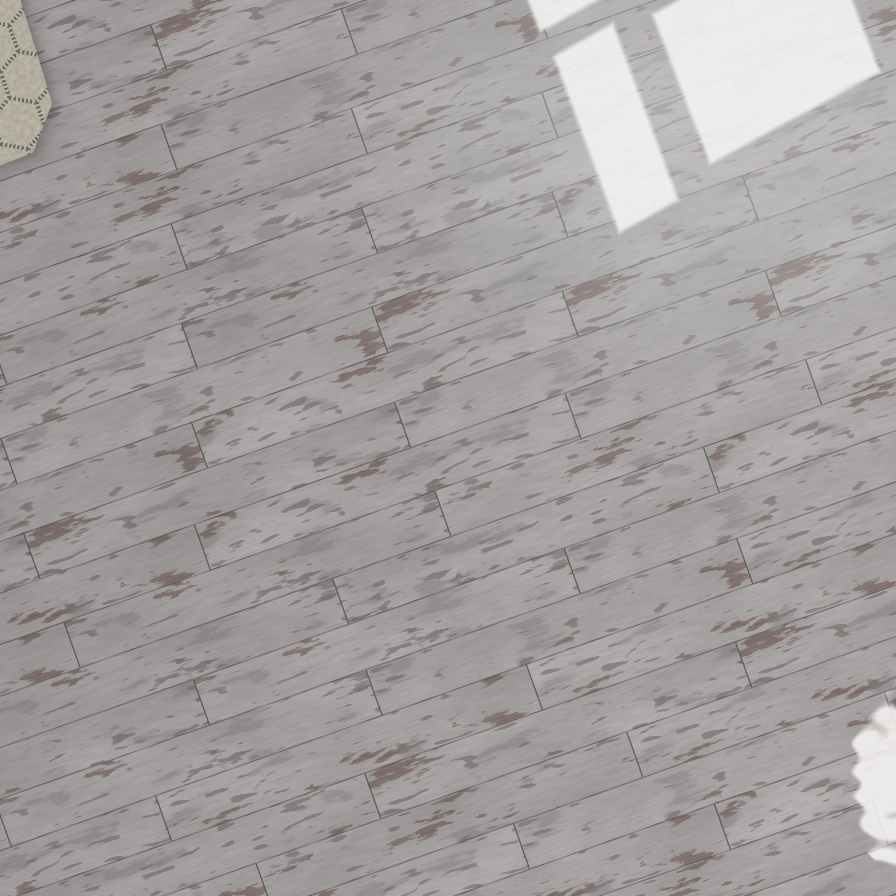
A WebGL 2 fragment shader for this texture:

```glsl
#version 300 es
precision highp float;
// Whitewashed wooden planks laid at a slant, with worn brown and grey blotches.
// Staggered rows come from floor/fract; a few wear prints built of stretched
// gradient noise recur from plank to plank. Sunlight and a rug corner lie on top.

#define TILT 0.3405
#define PLANK_WIDTH 0.0542
#define PLANK_LENGTH 0.439
#define ROW_SHIFT 0.514
#define SEAM_WIDTH 0.0015
#define PRINT_COUNT 7.0
#define WEAR_LEVEL 0.33
#define PAINT vec3(0.650, 0.636, 0.632)
#define BROWN vec3(0.465, 0.395, 0.385)
#define GREY vec3(0.490, 0.470, 0.475)
#define SUN vec3(0.960, 0.955, 0.950)
#define RUG vec3(0.700, 0.680, 0.620)

uniform vec2 u_resolution;
out vec4 outColor;

float hash(vec2 p) {
  vec3 h = fract(p.xyx * 0.1031);
  h += dot(h, h.yzx + 33.33);
  return fract((h.x + h.y) * h.z);
}

float corner(vec2 cell, vec2 offset) {
  float angle = 6.2832 * hash(cell);
  return dot(vec2(cos(angle), sin(angle)), offset);
}

float gradientNoise(vec2 p) {
  vec2 i = floor(p), f = p - i, e = vec2(1, 0);
  vec2 w = f * f * f * (f * (f * 6.0 - 15.0) + 10.0);
  float low = mix(corner(i, f), corner(i + e, f - e), w.x);
  float high = mix(corner(i + e.yx, f - e.yx), corner(i + 1.0, f - 1.0), w.x);
  return mix(low, high, w.y);
}

float fbm(vec2 p) {
  float sum = 0.0, amplitude = 0.5;
  for (int i = 0; i < 4; i++) {
    sum += amplitude * gradientNoise(p);
    p = p * 2.03 + 17.1;
    amplitude *= 0.5;
  }
  return sum;
}

// Joint position of a row as a fraction of the plank length
float stagger(float row) {
  float wave = 0.14 * cos(1.14 * (row - 7.8)) * smoothstep(3.0, 5.0, row);
  return 0.1 + 0.5 * mod(row + 1.0, 2.0) + 0.03 * abs(row - 3.0) + wave;
}

// Painted surface; s is measured in plank widths along and across the grain
vec3 wornPaint(vec2 s) {
  float ragged = fbm(s * vec2(1.9, 8.0));
  float grain = gradientNoise(s * vec2(1.3, 27.0));
  float broad = gradientNoise(s * vec2(0.35, 0.9) + 71.0);
  float blotch = gradientNoise(s * vec2(0.62, 1.7)) + 0.95 * ragged + 0.13 * grain;
  float smear = gradientNoise(s * vec2(0.7, 1.9) + 31.0) + 0.9 * ragged + 0.2 * grain;
  float fleck = gradientNoise(s * vec2(1.7, 7.0) + 53.0) + 0.5 * ragged + 0.3 * broad;
  vec3 color = PAINT * (1.0 + 0.11 * broad + 0.10 * ragged + 0.05 * grain);
  color = mix(color, GREY, 0.48 * smoothstep(0.18, 0.5, smear));
  color = mix(color, mix(GREY, BROWN, 0.4), 0.7 * smoothstep(0.34, 0.46, fleck));
  float bare = smoothstep(WEAR_LEVEL, WEAR_LEVEL + 0.15, blotch);
  vec3 wood = mix(BROWN, GREY, smoothstep(0.0, 0.3, broad)) * (1.0 + 0.2 * grain);
  return mix(color, wood, 0.8 * bare);
}

float lineMask(float distance, float width, float pixel) {
  return clamp((0.5 * (width + pixel) - distance) / pixel, 0.0, 1.0) * min(1.0, width / pixel);
}

// Soft parallelogram of light spanned by two half edges
float windowPane(vec2 p, vec2 center, vec2 a, vec2 b) {
  vec2 inside = 1.0 - abs(inverse(mat2(a, b)) * (p - center));
  return smoothstep(-0.003, 0.005, min(inside.x * length(a), inside.y * length(b)));
}

// Hexagon outlines broken into dots
float rugDots(vec2 p) {
  vec2 s = vec2(1.0, 1.732);
  vec2 a = mod(p, s) - 0.5 * s, b = mod(p - 0.5 * s, s) - 0.5 * s;
  vec2 g = dot(a, a) < dot(b, b) ? a : b;
  float edge = 0.5 - max(dot(abs(g), 0.5 * s), abs(g.x));
  float dash = smoothstep(-0.3, 0.3, cos(36.0 * atan(g.y, g.x)));
  return (1.0 - smoothstep(0.025, 0.06, edge)) * dash;
}

void main() {
  vec2 uv = gl_FragCoord.xy / u_resolution.y;
  float pixel = 1.0 / u_resolution.y;

  // Planks
  vec2 d = vec2(uv.x, 1.0 - uv.y);
  float c = cos(TILT), k = sin(TILT);
  vec2 laid = vec2(c * d.x - k * d.y, k * d.x + c * d.y);
  float across = laid.y / PLANK_WIDTH - ROW_SHIFT;
  float row = floor(across);
  float along = laid.x / PLANK_LENGTH - stagger(row - 6.0);
  vec2 id = vec2(floor(along), row), local = vec2(fract(along), fract(across));
  float print = floor(hash(id + 40.0) * PRINT_COUNT);
  vec2 s = vec2(local.x * PLANK_LENGTH / PLANK_WIDTH, local.y);
  vec3 color = wornPaint(s + print * vec2(23.0, 37.0) + 5.0);
  color *= 0.985 + 0.04 * hash(id + 90.0);

  // Seams
  vec2 gap = min(local, 1.0 - local) * vec2(PLANK_LENGTH, PLANK_WIDTH);
  float fade = 0.55 + 0.5 * gradientNoise(laid * vec2(35.0, 18.0));
  float seam = max(0.8 * lineMask(gap.x, SEAM_WIDTH, pixel), fade * lineMask(gap.y, SEAM_WIDTH, pixel));
  color = mix(color, vec3(0.33, 0.31, 0.31), seam);

  // Daylight
  vec2 toGlow = (uv - vec2(0.80, 0.86)) / vec2(0.30, 0.24);
  float glow = exp(-dot(toGlow, toGlow));
  color *= 0.95 + 0.06 * uv.x + 0.03 * fbm(uv * 4.0);
  color = mix(color, vec3(0.83, 0.83, 0.84), 0.5 * glow);
  vec2 a = vec2(0.034, 0.019), b = vec2(0.037, -0.0995);
  float sun = windowPane(uv, vec2(0.855, 0.952), vec2(0.0957, 0.052), vec2(0.0326, -0.0846));
  sun = max(sun, windowPane(uv, vec2(0.6875, 0.857), a, b));
  sun = max(sun, windowPane(uv, vec2(0.599, 1.081), a, b));
  float dapple = 1.0 - length((uv - vec2(1.0, 0.13)) / vec2(0.055, 0.1));
  sun = max(sun, smoothstep(0.1, 0.35, dapple + 0.9 * gradientNoise(uv * vec2(22.0, 38.0))) * step(0.0, dapple));
  color = mix(color, SUN, 0.88 * sun);

  // Rug corner and its shadow
  float rug = max(d.x - 0.023 - 0.307 * d.y, d.x - 0.0586 + 0.386 * (d.y - 0.1146));
  rug = max(rug, d.y - 0.185 + 0.4 * d.x);
  color *= 1.0 - 0.25 * exp(-max(rug, 0.0) * 110.0);
  vec3 weave = mix(RUG * (1.0 + 0.1 * gradientNoise(uv * 180.0)), vec3(0.34), 0.8 * rugDots(laid * 19.0));
  color = mix(color, weave, 1.0 - smoothstep(-pixel, pixel, rug));
  outColor = vec4(color, 1.0);
}
```
